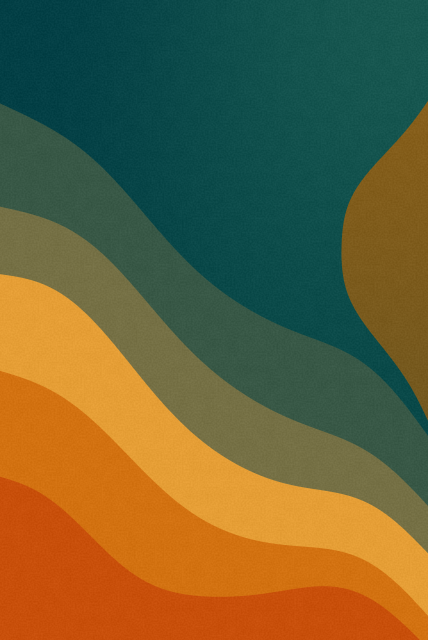
A Shadertoy shader for this background:

```glsl
#define PI 3.14159
#define TEAL_DARK vec3(0.012, 0.248, 0.272)
#define TEAL_LOW vec3(0.035, 0.285, 0.285)
#define TEAL_GLOW vec3(0.095, 0.345, 0.315)
#define BRONZE_TOP vec3(0.53, 0.37, 0.10)
#define BRONZE_LOW vec3(0.45, 0.345, 0.12)
#define GRAIN_CELLS 240.0
#define GRAIN_AMOUNT 0.035
#define MOTTLE_CELLS 34.0
#define MOTTLE_AMOUNT 0.010
#define BULGE_TOP 0.8424
#define BULGE_HEIGHT 0.5

const int BANDS = 5;

// Band profiles: end heights, then sine harmonics 1-4 and 5-6
const vec2 bandEnds[BANDS] = vec2[](
    vec2(0.8385, 0.3190), vec2(0.6771, 0.2096), vec2(0.5716, 0.1354),
    vec2(0.4206, 0.0378), vec2(0.2552, -0.0130));
const vec4 bandSwell[BANDS] = vec4[](
    vec4(0.0017, 0.0, 0.0286, -0.0044),
    vec4(0.0008, 0.0159, 0.0273, -0.0021),
    vec4(-0.0276, 0.0101, 0.0337, 0.0002),
    vec4(-0.0228, -0.0076, 0.0309, -0.0013),
    vec4(-0.0341, -0.0388, 0.0260, 0.0033));
const vec2 bandRipple[BANDS] = vec2[](
    vec2(0.0021, -0.0023), vec2(0.0017, -0.0020), vec2(0.0045, -0.0013),
    vec2(0.0031, -0.0011), vec2(0.0066, 0.0016));
const vec3 bandColor[BANDS] = vec3[](
    vec3(0.22, 0.345, 0.275), vec3(0.46, 0.44, 0.27), vec3(0.90, 0.62, 0.21),
    vec3(0.825, 0.445, 0.065), vec3(0.785, 0.31, 0.04));

// Straight line between two ends, bent by six sine harmonics
float waveCurve(float t, vec2 ends, vec4 swell, vec2 ripple) {
    return mix(ends.x, ends.y, t)
         + dot(swell, sin(PI * t * vec4(1.0, 2.0, 3.0, 4.0)))
         + dot(ripple, sin(PI * t * vec2(5.0, 6.0)));
}

// Antialiased coverage of the region where field > 0
float coverage(float field) {
    float slope = length(vec2(dFdx(field), dFdy(field)));
    return clamp(field / max(slope, 1e-6) + 0.5, 0.0, 1.0);
}

vec2 hashGradient(vec2 cell) {
    vec3 p = fract(cell.xyx * vec3(0.1031, 0.1030, 0.0973));
    p += dot(p, p.yzx + 33.33);
    float angle = 2.0 * PI * fract((p.x + p.y) * p.z);
    return vec2(cos(angle), sin(angle));
}

float gradientNoise(vec2 p) {
    vec2 i = floor(p), f = fract(p);
    vec2 u = f * f * f * (f * (f * 6.0 - 15.0) + 10.0);
    vec2 e = vec2(1.0, 0.0);
    float low = mix(dot(hashGradient(i), f),
                    dot(hashGradient(i + e), f - e), u.x);
    float high = mix(dot(hashGradient(i + e.yx), f - e.yx),
                     dot(hashGradient(i + 1.0), f - 1.0), u.x);
    return mix(low, high, u.y);
}

void mainImage(out vec4 fragColor, in vec2 fragCoord) {
    vec2 uv = fragCoord / iResolution.xy;

    // Teal backdrop, lit from the upper right
    float lowerRight = smoothstep(0.1, 1.0, uv.x + 0.6 * (1.0 - uv.y));
    vec3 color = mix(TEAL_DARK, TEAL_LOW, lowerRight);
    float glow = 1.0 - smoothstep(0.0, 0.85, length((uv - vec2(1.0)) * vec2(0.9, 1.2)));
    color = mix(color, TEAL_GLOW, glow);

    // Bronze bulge on the right side
    float drop = clamp((BULGE_TOP - uv.y) / BULGE_HEIGHT, 0.0, 1.0);
    float bulgeEdge = waveCurve(drop, vec2(1.0),
        vec4(-0.1977, -0.0162, 0.0100, -0.0020), vec2(0.0059, 0.0023));
    vec3 bronze = mix(BRONZE_TOP, BRONZE_LOW, drop);
    color = mix(color, bronze, coverage(uv.x - bulgeEdge));

    // Flowing bands, back to front
    for (int i = 0; i < BANDS; i++) {
        float crest = waveCurve(uv.x, bandEnds[i], bandSwell[i], bandRipple[i]);
        color = mix(color, bandColor[i], coverage(crest - uv.y));
    }

    // Paper grain
    vec2 paper = uv * vec2(1.0, iResolution.y / iResolution.x);
    color += GRAIN_AMOUNT * gradientNoise(paper * GRAIN_CELLS);
    color += MOTTLE_AMOUNT * gradientNoise(paper * MOTTLE_CELLS);

    fragColor = vec4(clamp(color, 0.0, 1.0), 1.0);
}
```
